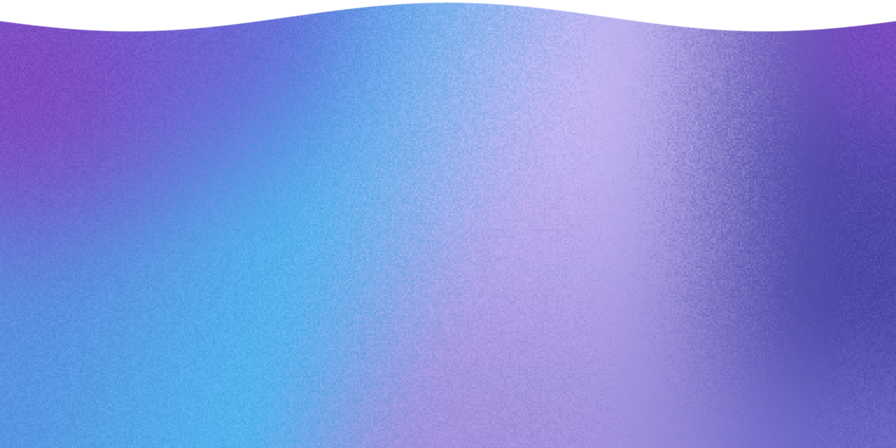
Give the GLSL for this background, as a Shadertoy shader.

```glsl
// A grainy mesh gradient under a white wavy top edge: sky blue runs through a
// slanted blend into lavender, then into deep indigo, with violet top corners.
// Built from layered smoothstep blends, Gaussian glows and hashed grain.

float hash(vec2 cell) {
    vec3 q = fract(vec3(cell.xyx) * 0.1031);
    q += dot(q, q.yzx + 33.33);
    return fract((q.x + q.y) * q.z);
}

// Round glow that falls off from 1 at its centre
float glow(vec2 p, vec2 center, float sharpness) {
    vec2 d = p - center;
    return exp(-sharpness * dot(d, d));
}

vec3 meshGradient(vec2 p, float grain) {
    // Blue side, brightest along the slanted boundary
    float slant = p.x - 0.73 - 0.34 * p.y;
    vec3 color = mix(vec3(0.34, 0.58, 0.88), vec3(0.33, 0.70, 0.93),
                     smoothstep(-0.85, -0.15, slant));

    // Periwinkle band and violet glow in the upper left
    float band = smoothstep(-0.28, 0.25, p.y - 0.56 - 0.27 * p.x + 0.06 * grain);
    band *= 1.0 - smoothstep(0.45, 1.1, p.x);
    color = mix(color, vec3(0.41, 0.42, 0.85), band);
    color = mix(color, vec3(0.50, 0.29, 0.76),
                0.95 * glow(p, vec2(0.03, 0.84), 8.0));

    // Lavender, paler toward the top
    vec3 lavender = mix(vec3(0.63, 0.57, 0.87), vec3(0.76, 0.71, 0.945),
                        smoothstep(-0.05, 0.85, p.y));
    float width = 0.23 + 0.17 * p.y;
    color = mix(color, lavender, smoothstep(-width, width, slant + 0.05 * grain));

    // Indigo at the right, lifted near the bottom, violet in the corner
    vec3 indigo = mix(vec3(0.42, 0.41, 0.78), vec3(0.30, 0.29, 0.66),
                      smoothstep(-0.05, 0.38, p.y));
    indigo = mix(indigo, vec3(0.38, 0.35, 0.71), smoothstep(0.6, 1.0, p.y));
    indigo = mix(indigo, vec3(0.47, 0.29, 0.76), glow(p, vec2(2.02, 0.96), 14.0));
    color = mix(color, indigo, smoothstep(1.32, 1.88, p.x + 0.10 * grain));

    return color + 0.035 * grain;
}

void mainImage(out vec4 fragColor, in vec2 fragCoord) {
    vec2 p = fragCoord / iResolution.y;
    p.x *= 2.0 * iResolution.y / iResolution.x;

    // Fine grain in canvas-sized cells, from -1 to 1
    vec2 cell = floor(p * 256.0);
    float grain = hash(cell) + hash(cell + 71.0) - 1.0;
    vec3 color = meshGradient(p, grain);

    // White area above the wave
    float wave = 0.962 + 0.032 * cos(6.2832 * (p.x - 1.0) / 1.42);
    float pixel = 1.0 / iResolution.y;
    color = mix(color, vec3(1.0), smoothstep(-pixel, pixel, p.y - wave));

    fragColor = vec4(color, 1.0);
}
```
